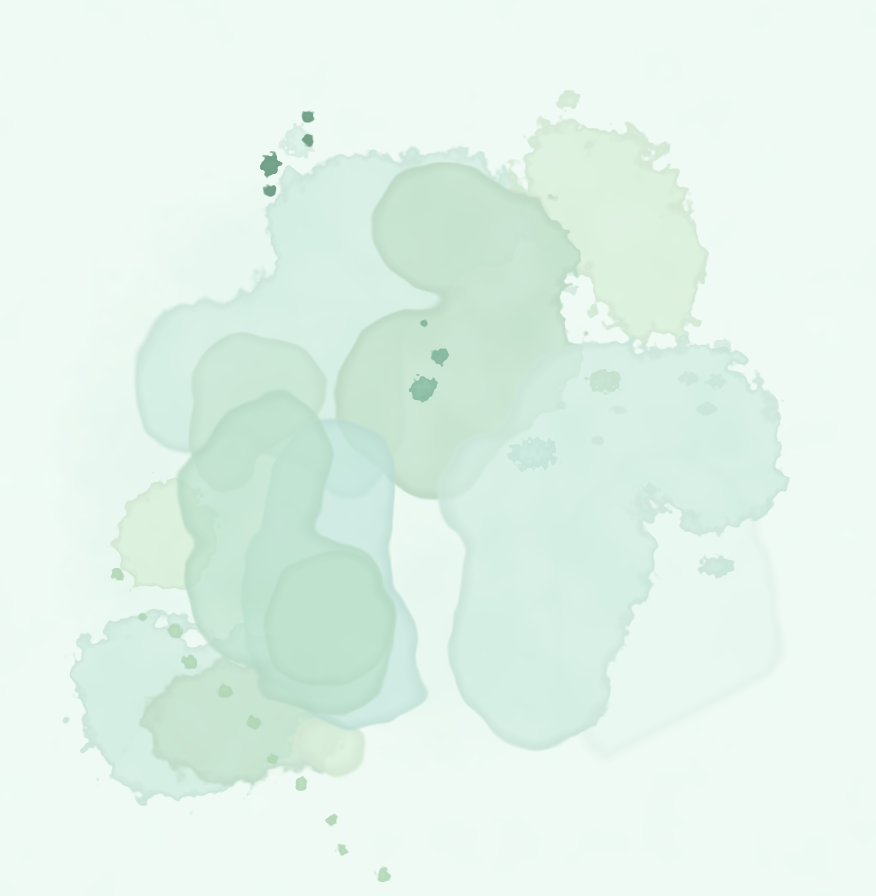
This background is drawn by a WebGL 2 fragment shader. Its source:

```glsl
#version 300 es
precision highp float;
uniform vec2 u_resolution;
out vec4 outColor;

// Lengths are in hundredths of the canvas width
const vec3 PAPER = vec3(0.933, 0.98, 0.953);
const vec3 HALO = vec3(0.895, 0.965, 0.93);
const vec3 MINT = vec3(0.825, 0.93, 0.885);
const vec3 AQUA = vec3(0.76, 0.895, 0.86);
const vec3 LIME = vec3(0.855, 0.94, 0.86);
const vec3 SAGE = vec3(0.775, 0.89, 0.81);
const vec3 LEAF = vec3(0.74, 0.882, 0.8);
const vec3 DARK_INK = vec3(0.46, 0.65, 0.55);
const vec3 MID_INK = vec3(0.55, 0.75, 0.65);
const vec3 TRAIL_INK = vec3(0.72, 0.87, 0.74);
const float EDGE = 0.2;
const float JOIN = 2.0;
const float WARP = 3.2;
const float RIM = 0.09;
const float GRAIN = 0.45;
const float FBM_MEAN = 0.44;
const int TRAIL_COUNT = 11;
const int FLECK_COUNT = 9;

// Shared paper textures, computed once per pixel
float grain, ragged;

float hash(vec2 cell) {
  vec3 q = fract(cell.xyx * 0.1031);
  q += dot(q, q.yzx + 33.33);
  return fract((q.x + q.y) * q.z);
}

float noise(vec2 p) {
  vec2 i = floor(p), f = fract(p);
  f = f * f * (3.0 - 2.0 * f);
  return mix(mix(hash(i), hash(i + vec2(1, 0)), f.x),
             mix(hash(i + vec2(0, 1)), hash(i + vec2(1, 1)), f.x), f.y);
}

float fbm(vec2 p) {
  float sum = 0.0, amp = 0.5;
  for (int i = 0; i < 3; i++) {
    sum += amp * noise(p);
    p = mat2(1.6, 1.2, -1.2, 1.6) * p + 17.0;
    amp *= 0.5;
  }
  return sum;
}

// Ellipse: centre in xy, radii in zw
float oval(vec2 p, vec4 e) {
  return (length((p - e.xy) / e.zw) - 1.0) * min(e.z, e.w);
}

float merge(float a, float b) {
  float h = max(JOIN - abs(a - b), 0.0) / JOIN;
  return min(a, b) - h * h * JOIN * 0.25;
}

float blobs(vec2 p, vec4 a, vec4 b, vec4 c) {
  return merge(merge(oval(p, a), oval(p, b)), oval(p, c));
}

// Translucent pigment with uneven density and a darker dried rim
vec3 wash(vec3 base, float d, vec3 ink, float alpha, float soft) {
  float s = max(soft, 70.0 / u_resolution.x);
  float cover = smoothstep(s, -s, d);
  float rim = RIM * max(0.0, 1.0 - abs(d + 0.3)) * step(soft, 1.0);
  float density = alpha * (1.0 + GRAIN * grain) + rim;
  return mix(base, ink * (1.0 - 0.4 * rim), cover * clamp(density, 0.0, 1.0));
}

vec3 dab(vec3 base, vec2 p, vec4 e, vec3 ink, float alpha) {
  return wash(base, oval(p, e) + ragged * min(e.z, e.w), ink, alpha, 0.12);
}

void main() {
  vec2 p = gl_FragCoord.xy * 100.0 / u_resolution.x;
  vec2 q = p + WARP * (vec2(fbm(p * 0.15), fbm(p * 0.15 + 40.0)) - FBM_MEAN);
  float torn = 5.0 * (fbm(p * 0.55 + 9.0) - FBM_MEAN);
  grain = fbm(p * 0.17 + 80.0) - FBM_MEAN;
  ragged = 0.7 * (noise(p * 2.2) - 0.5);
  vec3 col = PAPER + 0.008 * grain;

  // Faint halos, the right one cut straight below
  float d = blobs(q, vec4(16, 45, 7, 20), vec4(50, 32, 8, 13), vec4(28, 71, 9, 8));
  col = wash(col, d + torn, HALO, 0.65, 4.0);
  d = max(oval(q, vec4(76, 32, 13, 19)), dot(p - vec2(72, 17), vec2(0.46, -0.89)));
  col = wash(col, d, HALO, 0.55, 0.9);

  // Upper mint and lime washes
  d = blobs(q, vec4(41, 74, 11, 11), vec4(52, 78, 9, 7), vec4(36, 61, 10, 12));
  d = merge(d, blobs(q, vec4(28, 61, 11, 7), vec4(21.5, 58.5, 6.3, 8), vec4(40, 54, 6, 8)));
  col = wash(col, d + torn * smoothstep(64.0, 74.0, p.y), MINT, 0.85, 0.35);
  d = blobs(q, vec4(69, 79, 9.5, 8), vec4(74, 72, 7, 9), vec4(64, 84, 6, 4));
  col = wash(col, d + torn, LIME, 0.85, EDGE);

  // Lower left washes
  d = blobs(q, vec4(15.5, 24, 8, 8), vec4(21, 17, 9, 6.5), vec4(27, 22, 10, 8));
  col = wash(col, d + torn, MINT, 0.85, EDGE);
  col = wash(col, oval(q, vec4(19, 40.5, 6, 6.3)) + torn, LIME, 0.85, EDGE);
  d = merge(oval(q, vec4(26, 20, 9.5, 7)), oval(q, vec4(32, 18, 7, 4.5)));
  col = wash(col, d + torn * 0.6, SAGE, 0.8, 0.4);
  col = wash(col, oval(q, vec4(38, 17, 4, 3)), LIME, 0.8, EDGE);

  // Central sage column
  d = blobs(q, vec4(51, 76, 8.7, 7.5), vec4(59, 72, 6.5, 9), vec4(57, 62, 9, 9));
  d = merge(d, merge(oval(q, vec4(49, 57, 11.2, 9.5)), oval(q, vec4(49, 51, 6, 6))));
  col = wash(col, d + torn * smoothstep(58.0, 66.0, p.x), SAGE, 0.9, EDGE);

  // Broad right wash, smooth on its left and torn on its right
  d = blobs(q, vec4(75.5, 54, 12, 9.3), vec4(81, 50, 8.3, 8.5), vec4(60, 46, 10, 7));
  d = merge(d, blobs(q, vec4(68, 55, 10, 8), vec4(61, 28, 9.5, 11), vec4(64, 38, 10.5, 11)));
  col = wash(col, d + torn * smoothstep(62.0, 76.0, p.x), MINT, 0.83, EDGE);

  // Stacked left lobes
  d = blobs(q, vec4(38, 46, 7.3, 8.5), vec4(36, 34, 9, 11), vec4(40.5, 28, 7, 8));
  d = merge(d, oval(q, vec4(41.5, 23, 7.5, 4)));
  col = wash(col, d, AQUA, 0.7, EDGE);
  d = blobs(q, vec4(30, 57.5, 7, 5.5), vec4(27, 60, 4, 4), vec4(26, 52, 4, 6));
  col = wash(col, d, SAGE, 0.6, EDGE);
  d = blobs(q, vec4(31, 50, 6.5, 7.5), vec4(28.5, 46, 8.2, 7), vec4(30, 35, 9.3, 8.5));
  d = merge(d, merge(oval(q, vec4(38, 31, 7, 9)), oval(q, vec4(37, 25, 7, 4.5))));
  col = wash(col, d, LEAF, 0.72, EDGE);
  col = wash(col, oval(q, vec4(37.5, 31.5, 7.3, 7.8)), LEAF, 0.6, EDGE);

  // Broad pale flecks, then small scattered ones
  col = dab(col, p, vec4(65, 90.8, 1.4, 1), LIME, 0.8);
  col = dab(col, p, vec4(34, 86.2, 1.8, 1.7), MINT, 0.6);
  col = dab(col, p, vec4(81.7, 37.7, 1.9, 1.2), MINT, 0.9);
  col = dab(col, p, vec4(61, 50.4, 2.6, 1.7), AQUA, 0.5);
  col = dab(col, p, vec4(69, 58.8, 2, 1.2), SAGE, 0.6);
  for (int i = 0; i < FLECK_COUNT; i++) {
    vec2 h = vec2(hash(vec2(i, 3)), hash(vec2(i, 7)));
    vec4 fleck = vec4(vec2(57, 28) + vec2(32, 48) * h, vec2(0.9, 0.6) * (0.6 + 0.8 * h.x));
    col = dab(col, p, fleck, MINT * 0.98, 0.5);
  }

  // Trail of drops sweeping down to the right
  for (int i = 0; i < TRAIL_COUNT; i++) {
    float t = float(i) / float(TRAIL_COUNT - 1);
    vec2 h = vec2(hash(vec2(i, 21)), hash(vec2(i, 29)));
    vec2 c = mix(vec2(13.5, 36), vec2(42.8, 3.2), t) + (h - 0.5) * 2.4;
    col = dab(col, p, vec4(c, vec2(mix(0.55, 0.9, t) * (0.7 + 0.7 * h.y))), TRAIL_INK, 0.85);
  }

  // Dark zigzag cluster and central drops growing downward
  for (int i = 0; i < 4; i++) {
    float t = float(i) - 1.5;
    vec2 c = vec2(33, 84.8) + vec2(2.2 * sign(t), 2.8 * t);
    col = dab(col, p, vec4(c, vec2(i == 1 ? 1.25 : 0.65)), DARK_INK, 0.95);
  }
  for (int i = 0; i < 3; i++) {
    vec2 c = vec2(i == 1 ? 50.2 : 48.4, 65.3 - 3.7 * float(i));
    col = dab(col, p, vec4(c, vec2(0.4 + 0.53 * float(i))), MID_INK, 0.9);
  }
  outColor = vec4(col, 1);
}
```
